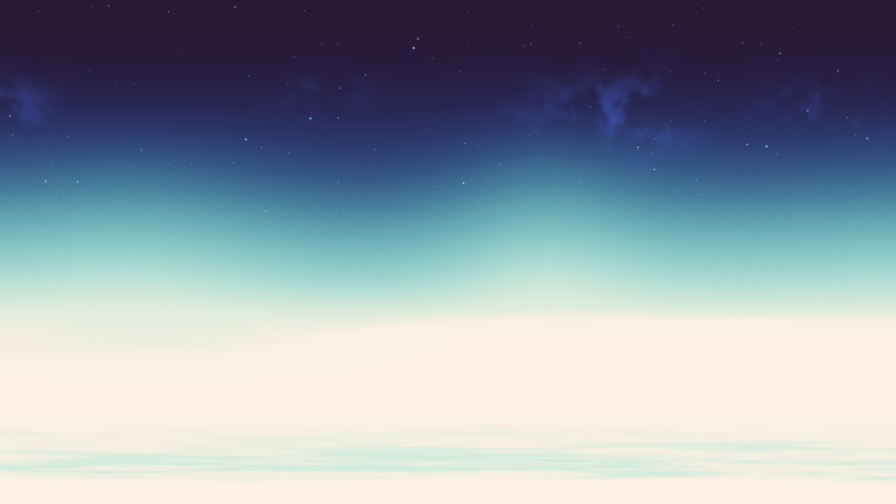
This background is drawn by a Shadertoy shader. Its source:

```glsl
const int STOPS = 12;
const float HEIGHTS[STOPS] = float[STOPS](
    0.335, 0.387, 0.444, 0.502, 0.560, 0.618,
    0.676, 0.734, 0.790, 0.860, 0.930, 1.0);
const vec3 SKY[STOPS] = vec3[STOPS](
    vec3(0.98, 0.94, 0.885), vec3(0.87, 0.925, 0.86),
    vec3(0.70, 0.87, 0.83), vec3(0.54, 0.78, 0.775),
    vec3(0.40, 0.655, 0.705), vec3(0.275, 0.49, 0.61),
    vec3(0.20, 0.335, 0.52), vec3(0.17, 0.22, 0.42),
    vec3(0.155, 0.15, 0.325), vec3(0.15, 0.11, 0.245),
    vec3(0.155, 0.10, 0.215), vec3(0.155, 0.095, 0.195));
const vec3 CREAM = vec3(0.988, 0.945, 0.887);
const vec3 MINT = vec3(0.79, 0.92, 0.865);
const vec3 NEBULA_BLUE = vec3(0.08, 0.17, 0.36);
const vec3 STAR_BLUE = vec3(0.42, 0.78, 0.90);
const float GRAIN = 0.012;
const float STAR_LAYERS = 3.0;

float hash(vec2 p) {
    vec3 q = fract(vec3(p.xyx) * 0.1031);
    q += dot(q, q.yzx + 33.33);
    return fract((q.x + q.y) * q.z);
}

float noise(vec2 p) {
    vec2 cell = floor(p), f = fract(p);
    f = f * f * (3.0 - 2.0 * f);
    return mix(mix(hash(cell), hash(cell + vec2(1, 0)), f.x),
               mix(hash(cell + vec2(0, 1)), hash(cell + 1.0), f.x), f.y);
}

float fbm(vec2 p) {
    float sum = 0.0, weight = 0.5;
    for (int i = 0; i < 5; i++) {
        sum += weight * noise(p);
        p = p * 2.03 + 17.1;
        weight *= 0.5;
    }
    return sum;
}

float bump(float x, float centre, float width) {
    float d = (x - centre) / width;
    return exp(-d * d);
}

float blob(vec2 p, vec2 centre, vec2 size) {
    vec2 d = (p - centre) / size;
    return exp(-dot(d, d));
}

vec3 skyColor(float height) {
    vec3 color = SKY[0];
    for (int i = 1; i < STOPS; i++) {
        float t = (height - HEIGHTS[i - 1]) / (HEIGHTS[i] - HEIGHTS[i - 1]);
        color = mix(color, SKY[i], clamp(t, 0.0, 1.0));
    }
    return color;
}

// One jittered star per lit cell, sized in canvas heights
float starLayer(vec2 p, float cells, float density, float radius, float seed) {
    vec2 cell = floor(p * cells);
    vec2 jitter = vec2(hash(cell + seed), hash(cell + seed + 41.7));
    vec2 offset = fract(p * cells) - (0.15 + 0.7 * jitter);
    float lit = step(1.0 - density, hash(cell + seed + 83.3));
    float strength = mix(0.25, 1.0, hash(cell + seed + 127.9));
    float d = length(offset) / (cells * radius);
    return lit * strength * exp(-d * d);
}

void mainImage(out vec4 fragColor, in vec2 fragCoord) {
    vec2 uv = fragCoord / iResolution.xy;
    vec2 p = fragCoord / iResolution.y;

    // Gradient, bent by broad glows along the horizon
    float band = smoothstep(0.34, 0.46, uv.y) * (1.0 - smoothstep(0.65, 0.85, uv.y));
    float bend = 0.026 * bump(uv.x, 0.40, 0.13) - 0.030 * bump(uv.x, 0.61, 0.09)
               - 0.016 * bump(uv.x, 0.14, 0.11) + 0.010 * bump(uv.x, 0.82, 0.13);
    vec3 color = skyColor(uv.y + bend * band);

    // Cream cloud bank with a soft, sloping upper edge
    float ragged = 0.018 * (fbm(vec2(uv.x * 14.0, uv.y * 45.0)) - 0.5);
    float bankTop = mix(0.305, 0.374, smoothstep(0.20, 0.52, uv.x)) + ragged;
    float bank = 1.0 - smoothstep(bankTop - 0.018, bankTop + 0.012, uv.y);
    color = mix(color, CREAM, bank * 0.85);
    float paleMint = blob(uv, vec2(0.17, 0.33), vec2(0.17, 0.045));
    color = mix(color, MINT, 0.28 * paleMint * (1.0 - 0.6 * bank));

    // Thin mint streaks above the lower cloud edge
    float streaks = fbm(vec2(uv.x * 7.0, uv.y * 85.0));
    float edge = 0.048 + 0.012 * (noise(vec2(uv.x * 9.0, 3.0)) - 0.5);
    float haze = smoothstep(edge - 0.004, edge + 0.010, uv.y)
               * (1.0 - smoothstep(0.075, 0.18, uv.y));
    color = mix(color, MINT, haze * (0.18 + 0.65 * smoothstep(0.35, 0.70, streaks)));

    // Faint nebula wisps
    float wisps = blob(uv, vec2(0.36, 0.805), vec2(0.035, 0.035))
                + blob(uv, vec2(0.69, 0.78), vec2(0.09, 0.07))
                + blob(uv, vec2(0.94, 0.79), vec2(0.06, 0.05))
                + blob(uv, vec2(0.01, 0.79), vec2(0.04, 0.05));
    color += NEBULA_BLUE * wisps * smoothstep(0.38, 0.75, fbm(p * 18.0)) * 0.65;

    // Stars, from fine dust to a few bright points
    float stars = 0.0;
    for (float i = 0.0; i < STAR_LAYERS; i++) {
        float cells = 32.0 / (1.0 + i);
        stars += starLayer(p, cells, 0.10, 0.0014 + 0.0004 * i, 19.0 * i)
               * (0.35 + 0.25 * i);
    }
    color += STAR_BLUE * stars * smoothstep(0.48, 0.68, uv.y);

    // Fine grain through the blue band
    color += GRAIN * (hash(floor(p * 432.0)) - 0.5) * band;
    fragColor = vec4(clamp(color, 0.0, 1.0), 1.0);
}
```
